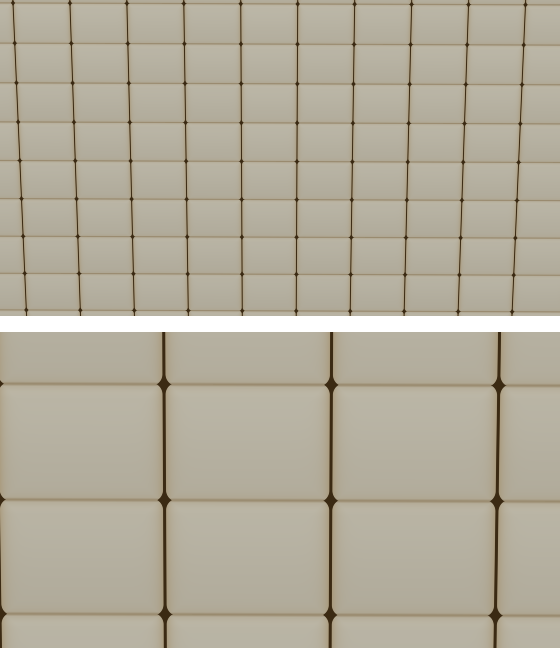
Top: the whole. Bottom: its middle third, enlarged.
Write a WebGL 2 fragment shader that draws this pattern.

```glsl
#version 300 es
precision highp float;
// A wall of cushioned cream tiles in slight perspective, narrowing downwards.
// Each tile is a rounded box: open dark joints at its sides and corners,
// tight tan seams above and below, warm rims and a soft vertical gradient.

#define TILE_SIZE vec2(0.1802, 0.1281)  // cell at the top row, in canvas heights
#define GRID_ORIGIN vec2(0.852, 0.9877) // middle of a column, first seam
#define PERSPECTIVE 0.0536              // shrink per canvas height
#define TILT 0.0036                     // slope of the rows
#define JOINT_HALF 0.0016               // half width of the side joints
#define SEAM_OVERLAP 0.0020             // how far rows press together
#define CORNER_RADIUS 0.0130
#define RIM_WIDTH 0.0058
#define SEAM_WIDTH 0.0024
#define TILE_VARIATION 0.006

uniform vec2 u_resolution;
out vec4 fragColor;

const vec3 TILE_TOP = vec3(0.727, 0.709, 0.649);
const vec3 TILE_BOTTOM = vec3(0.697, 0.676, 0.613);
const vec3 RIM = vec3(0.655, 0.585, 0.455);
const vec3 SEAM = vec3(0.550, 0.480, 0.360);
const vec3 JOINT = vec3(0.230, 0.165, 0.075);

float hash(vec2 p) {
    vec3 q = fract(vec3(p.xyx) * 0.1031);
    q += dot(q, q.yzx + 33.33);
    return fract((q.x + q.y) * q.z);
}

float roundedBox(vec2 p, vec2 halfSize, float radius) {
    vec2 q = abs(p) - halfSize + radius;
    return length(max(q, 0.0)) + min(max(q.x, q.y), 0.0) - radius;
}

void main() {
    float pixel = 1.0 / u_resolution.y;
    vec2 p = gl_FragCoord.xy * pixel;

    // Perspective grid, counted rightwards and downwards
    float across = p.x - GRID_ORIGIN.x;
    float down = GRID_ORIGIN.y - p.y - TILT * across;
    float scale = 1.0 - PERSPECTIVE * down;
    vec2 cell = TILE_SIZE * scale;
    vec2 grid = vec2(across, down) / cell + vec2(0.5, 0.0);
    vec2 id = floor(grid);
    vec2 f = grid - id;

    // Distances to the tile outline and to the cell borders
    vec2 local = (f - 0.5) * cell;
    vec2 halfSize = 0.5 * cell + vec2(-JOINT_HALF, SEAM_OVERLAP);
    float outline = roundedBox(local, halfSize, CORNER_RADIUS);
    vec2 border = 0.5 * cell - abs(local);

    // Face: gradient, broad light and a trace of variation
    vec3 color = mix(TILE_TOP, TILE_BOTTOM, smoothstep(0.0, 1.0, f.y));
    color *= 1.008 - 0.018 * down;
    color += TILE_VARIATION * (hash(id + 40.0) - 0.5);

    // Bright bevel along the upper edge
    float bevel = (f.y * cell.y - 0.009) / 0.005;
    color += 0.012 * exp(-bevel * bevel);

    // Warm rims, stronger beside the open joints
    float sideRim = exp(-max(border.x - JOINT_HALF, 0.0) / RIM_WIDTH);
    float seamRim = 0.5 * exp(-border.y / RIM_WIDTH);
    color = mix(color, RIM, 0.8 * max(sideRim, seamRim));

    // Tight seam between rows
    float seamEdge = SEAM_WIDTH + 0.5 * pixel;
    color = mix(color, SEAM, 0.6 * (1.0 - smoothstep(0.0, seamEdge, border.y)));

    // Dark joint, widening where four corners meet
    color = mix(color, JOINT, smoothstep(-0.6 * pixel, 0.6 * pixel, outline));

    fragColor = vec4(color, 1.0);
}
```
